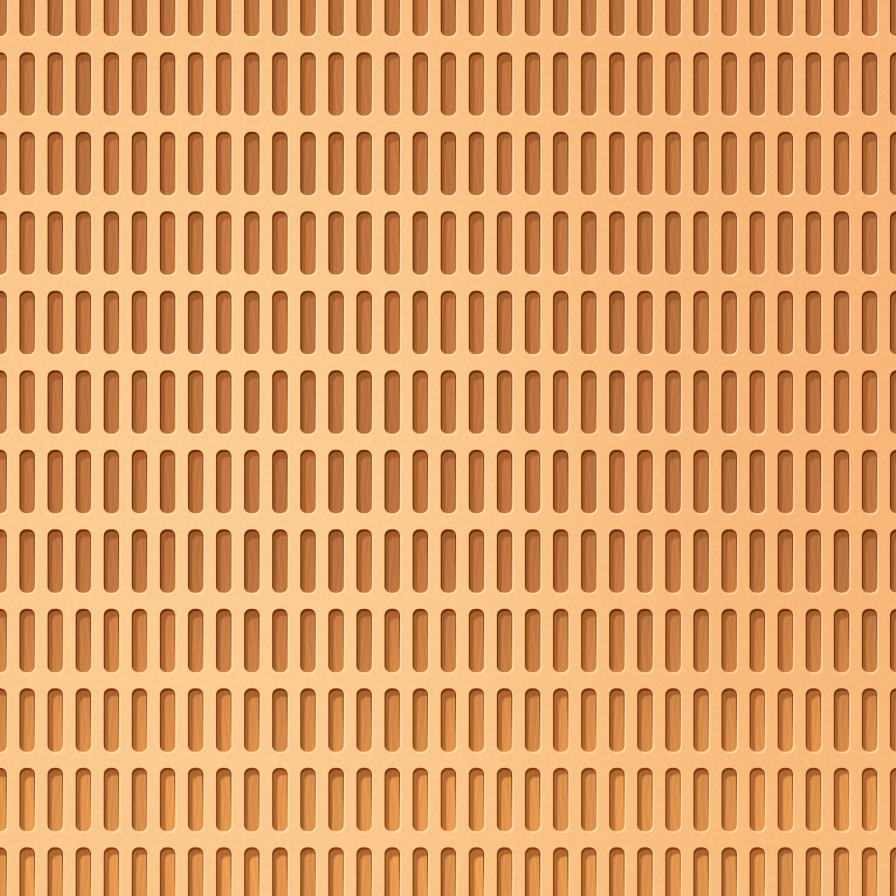
This texture is drawn by a Shadertoy shader. Its source:

```glsl
// A honey-coloured plate pierced by a grid of upright rounded slots.
// Each slot is a rounded-box distance; shifted copies of it give the inner
// shadow, the dark cut edge and the bright lower-right bevel.

const vec2 PITCH = vec2(0.03134, 0.08874);        // spacing of the slots
const vec2 FIRST_CENTRE = vec2(-0.0010, 0.0189);  // centre of lower-left slot
const vec2 HALF_SIZE = vec2(0.0086, 0.0354);
const float CORNER = 0.0074;

const vec3 PLATE = vec3(0.98, 0.74, 0.49);
const vec3 PLATE_PALE = vec3(0.99, 0.805, 0.575);
const vec3 PLATE_ROSY = vec3(0.975, 0.705, 0.465);
const vec3 BEVEL = vec3(1.0, 0.89, 0.71);
const vec3 CUT_EDGE = vec3(0.41, 0.17, 0.03);
const vec3 SHADOW = vec3(0.64, 0.36, 0.17);
const vec3 SHADOW_WARM = vec3(0.71, 0.42, 0.18);
const vec3 FLOOR = vec3(0.75, 0.46, 0.25);
const vec3 FLOOR_WARM = vec3(0.90, 0.60, 0.31);

vec2 hash2(vec2 p) {
    vec2 q = vec2(dot(p, vec2(127.1, 311.7)), dot(p, vec2(269.5, 183.3)));
    return fract(sin(q) * 43758.5);
}

// Distance to the nearest scattered point
float cellular(vec2 p) {
    vec2 cell = floor(p), offset = fract(p);
    float nearest = 2.0;
    for (int y = -1; y <= 1; y++)
    for (int x = -1; x <= 1; x++) {
        vec2 o = vec2(x, y);
        nearest = min(nearest, length(o + hash2(cell + o) - offset));
    }
    return nearest;
}

// Uneven vertical streaks, about -1 to 1
float streaks(vec2 p, float phase) {
    float s = sin(p.x * 900.0 + 2.0 * sin(p.y * 70.0 + phase) + phase);
    return 0.6 * s + 0.4 * sin(p.x * 1700.0 - p.y * 110.0 + phase * 3.0);
}

float roundedBox(vec2 p, vec2 halfSize, float radius) {
    vec2 q = abs(p) - halfSize + radius;
    return length(max(q, 0.0)) + min(max(q.x, q.y), 0.0) - radius;
}

// Smooth coverage of a slot moved by shift
float slotCover(vec2 p, vec2 shift, float blur) {
    float d = roundedBox(p - shift, HALF_SIZE, CORNER);
    return 1.0 - smoothstep(-blur, blur, d);
}

vec3 plateColour(vec2 uv) {
    float fromGlow = length((uv - vec2(0.24, 0.42)) * vec2(1.0, 0.75));
    float pale = 1.0 - smoothstep(0.05, 0.75, fromGlow);
    float rosy = smoothstep(0.45, 1.1, uv.x) * smoothstep(0.0, 0.5, uv.y);
    vec3 colour = mix(PLATE, PLATE_PALE, pale);
    colour = mix(colour, PLATE_ROSY, 0.8 * rosy);
    float mottle = cellular(uv * 150.0) - 0.5;
    return colour + 0.022 * mottle;
}

vec3 slotColour(vec2 p, vec2 uv, vec2 id, float aa) {
    vec2 rnd = hash2(id + 17.0);
    float glow = 1.0 - smoothstep(0.06, 0.43, uv.y);

    // Lit floor, warmer towards the bottom of the plate
    vec3 lit = mix(FLOOR, FLOOR_WARM, glow * (0.85 + 0.15 * rnd.x));
    vec3 shade = mix(SHADOW, SHADOW_WARM, 0.7 * glow);
    vec2 castOffset = vec2(0.0042 + 0.0022 * rnd.y, -0.0065 - 0.004 * rnd.x);
    vec3 colour = mix(shade, lit, slotCover(p, castOffset, aa + 0.0008));

    // Grain and tone differ from slot to slot
    colour *= 1.0 + 0.035 * streaks(p, rnd.x * 6.28) + 0.08 * (rnd.y - 0.5);

    // Dark cut edge: thick at top and left, faint on the upper right
    float topLeft = 1.0 - slotCover(p, vec2(0.0014, -0.0026), aa);
    float rightSide = 1.0 - slotCover(p, vec2(-0.0012, 0.0), aa);
    rightSide *= smoothstep(-0.03, 0.025, p.y) * (0.4 + 0.4 * rnd.x);
    return mix(colour, CUT_EDGE, max(topLeft * (0.95 - 0.25 * glow), rightSide));
}

void mainImage(out vec4 fragColor, in vec2 fragCoord) {
    vec2 uv = fragCoord / iResolution.xy;
    float aa = 0.75 / min(iResolution.x, iResolution.y);

    // Index and local position of the nearest slot
    vec2 grid = (uv - FIRST_CENTRE) / PITCH;
    vec2 id = floor(grid + 0.5);
    vec2 p = (grid - id) * PITCH;

    // Plate with bevel, then the opening
    vec3 colour = plateColour(uv);
    float bevel = slotCover(p, vec2(0.0016, -0.0018), aa);
    colour = mix(colour, BEVEL, bevel * (0.6 + 0.3 * hash2(id).x));
    colour = mix(colour, slotColour(p, uv, id, aa), slotCover(p, vec2(0.0), aa));

    fragColor = vec4(clamp(colour, 0.0, 1.0), 1.0);
}
```
